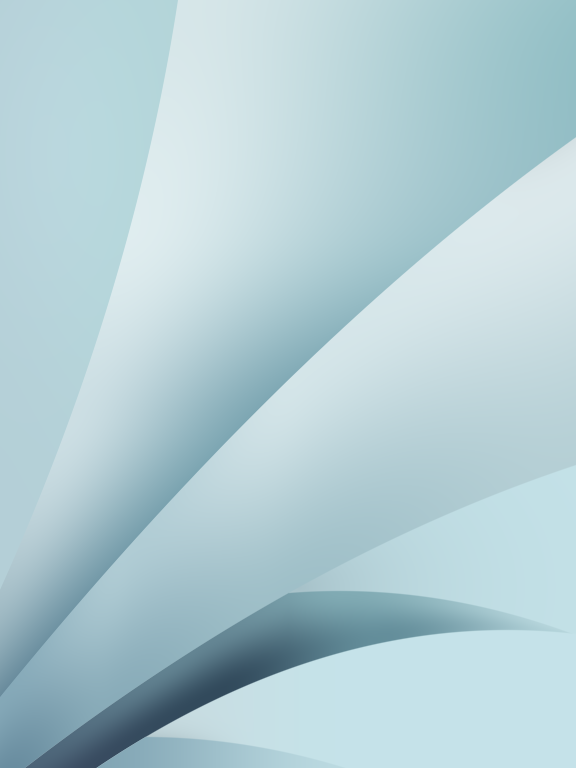
A Shadertoy shader for this background:

```glsl
// Overlapping pale teal petals that fan out from the lower left corner.
// Each rim is a parabola; each petal is shaded by its relative position
// between two rims, and the layers are painted from back to front.

// Blend through four colours at positions 0, m, n and 1.
vec3 ramp(vec3 a, vec3 b, vec3 c, vec3 d, float m, float n, float t) {
    vec3 col = mix(a, b, smoothstep(0.0, m, t));
    col = mix(col, c, smoothstep(m, n, t));
    return mix(col, d, smoothstep(n, 1.0, t));
}

// Antialiased coverage: one where the signed distance is positive.
float cover(float d) {
    float w = 0.9 / iResolution.y;
    return smoothstep(-w, w, d);
}

void mainImage(out vec4 fragColor, in vec2 fragCoord) {
    vec2 p = fragCoord / iResolution.xy;
    float x = p.x, y = p.y;

    // Rims
    float leftRim = 0.483 * (y - 0.232) - 0.258 * (y - 0.232) * (y - 0.6875);
    float upperRim = 0.0924 + 0.921 * x - 0.192 * x * x;
    float middleRim = -0.0251 + 0.5904 * x - 0.1708 * x * x;
    float shadowTop = 0.2305 - 0.342 * (x - 0.59) * (x - 0.59);
    float shadowBase = 0.1797 - 0.354 * (x - 0.88) * (x - 0.88);
    float footRim = 0.0404 - 0.33 * (x - 0.25) * (x - 0.25);

    // Left panel, with a soft light patch near the top
    vec3 col = mix(vec3(0.705, 0.812, 0.842), vec3(0.700, 0.830, 0.848),
                   smoothstep(0.0, 0.25, x) * smoothstep(0.2, 0.6, y));
    col += 0.025 * exp(-dot((p - vec2(0.1, 0.8)) * vec2(6.0, 4.0),
                            (p - vec2(0.1, 0.8)) * vec2(6.0, 4.0)));

    // Tall petal: bright along its left rim, shaded toward the upper rim
    float across = max(x - leftRim, 0.0);
    float t = clamp(across / (across + max(y - upperRim, 0.0) + 1e-4), 0.0, 1.0);
    vec3 light = ramp(vec3(0.52, 0.64, 0.69), vec3(0.80, 0.872, 0.892),
                      vec3(0.875, 0.928, 0.937), vec3(0.84, 0.902, 0.912), 0.46, 0.7, y);
    vec3 shade = ramp(vec3(0.40, 0.53, 0.60), vec3(0.49, 0.652, 0.70),
                      vec3(0.615, 0.762, 0.792), vec3(0.51, 0.712, 0.74), 0.45, 0.7, y);
    vec3 tall = mix(light, shade, mix(t * t, smoothstep(0.0, 1.0, t), 0.45));
    col = mix(col, tall, cover(x - leftRim));

    // Broad petal: bright below the upper rim, cooler at the lower one
    t = clamp((upperRim - y) / (upperRim - middleRim), 0.0, 1.0);
    light = ramp(vec3(0.52, 0.66, 0.72), vec3(0.69, 0.80, 0.832),
                 vec3(0.832, 0.898, 0.912), vec3(0.875, 0.922, 0.933), 0.22, 0.52, x);
    shade = ramp(vec3(0.40, 0.54, 0.615), vec3(0.535, 0.672, 0.724),
                 vec3(0.62, 0.748, 0.782), vec3(0.71, 0.812, 0.835), 0.19, 0.48, x);
    vec3 broad = mix(light, shade, smoothstep(0.0, 1.05, t));
    broad -= 0.045 * smoothstep(0.82, 1.0, x) * exp(-t * 14.0);
    col = mix(col, broad, cover(upperRim - y));

    // Right panel, dimmed where it tucks into the fold
    float fold = exp(-5.5 * length((p - vec2(0.52, 0.235)) * vec2(1.0, 1.8)));
    vec3 panel = mix(vec3(0.770, 0.888, 0.912), vec3(0.65, 0.755, 0.785), fold);
    col = mix(col, panel, cover(middleRim - y));

    // Shadowed petal: darkest at its base, fading out to the right
    float top = min(middleRim, shadowTop);
    t = clamp((top - y) / max(top - shadowBase, 0.002), 0.0, 1.0);
    light = ramp(vec3(0.29, 0.38, 0.46), vec3(0.39, 0.52, 0.575),
                 vec3(0.505, 0.67, 0.705), vec3(0.72, 0.84, 0.865), 0.34, 0.6, x);
    shade = ramp(vec3(0.24, 0.30, 0.39), vec3(0.195, 0.29, 0.36),
                 vec3(0.39, 0.555, 0.605), vec3(0.71, 0.835, 0.86), 0.38, 0.66, x);
    col = mix(col, mix(light, shade, smoothstep(0.0, 0.9, t)), cover(top - y));

    // Lower panel, slightly grey near its narrow left end
    panel = mix(vec3(0.785, 0.865, 0.885), vec3(0.772, 0.888, 0.912),
                smoothstep(0.28, 0.6, x));
    panel -= 0.08 * exp(-70.0 * abs(y - footRim)) * (1.0 - smoothstep(0.25, 0.45, x));
    col = mix(col, panel, cover(shadowBase - y));

    // Small petal at the foot
    vec3 foot = mix(vec3(0.50, 0.64, 0.70), vec3(0.735, 0.855, 0.882),
                    smoothstep(0.12, 0.62, x));
    col = mix(col, foot, cover(min(shadowBase, footRim) - y));

    fragColor = vec4(clamp(col, 0.0, 1.0), 1.0);
}
```
